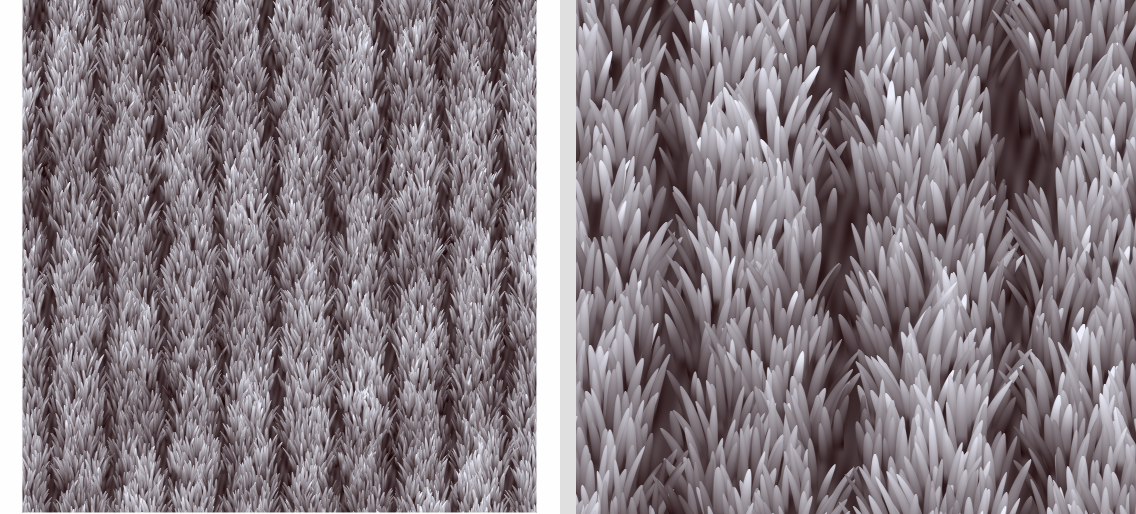
Left, the full canvas; right, a detail of the centre.
Give the GLSL for this texture, as a Shadertoy shader.

```glsl
#define PITCH 0.111          // ridge spacing, in canvas heights
#define FIRST_GAP 0.104      // foot of the leftmost gap
#define SLANT 0.026          // sideways drift of the gaps over the height
#define GAP_HALF 0.10        // bare half width, in ridge spacings
#define CELL vec2(0.0075, 0.009)
#define BLADE_LENGTH 0.036
#define BLADE_HALF 0.0036
#define SPLAY 0.3            // outward lean beside a gap
#define SHADE vec3(0.22, 0.15, 0.16)
#define PILE vec3(0.71, 0.695, 0.73)
#define MARGIN_X vec2(0.040, 0.958)
#define MARGIN_BOTTOM 0.003

vec3 hash3(vec2 cell) {
    vec3 q = fract(cell.xyx * vec3(0.1031, 0.1030, 0.0973));
    q += dot(q, q.yxz + 33.33);
    return fract((q.xxy + q.yzz) * q.zyx);
}

// Layered, bent sines in -1..1
float waves(vec2 p) {
    return (sin(p.x + 1.7 * sin(0.8 * p.y))
          + sin(1.3 * p.y + 1.9 * sin(0.7 * p.x + 2.0))
          + sin(1.9 * p.x - 1.4 * p.y + 1.0)) / 3.0;
}

// Signed distance to the nearest gap, in ridge spacings
float gapOffset(vec2 p) {
    float u = (p.x - FIRST_GAP + SLANT * p.y) / PITCH;
    u += 0.07 * waves(p * vec2(17.0, 26.0)) + 0.05 * waves(p * vec2(30.0, 75.0) + 5.0);
    return fract(u + 0.5) - 0.5;
}

vec3 pileColor(float tone) {
    return mix(SHADE, PILE, clamp(tone, -0.25, 1.45));
}

// Upright blades, painted from the farthest root to the nearest
vec3 carpet(vec2 p, float pixel) {
    float gapHere = abs(gapOffset(p));
    float crevice = 0.26 * smoothstep(0.13, 0.0, gapHere);
    vec3 color = pileColor(0.06 + 0.2 * waves(p * vec2(300.0, 90.0)));
    vec2 home = floor(p / CELL);

    for (int j = 0; j < 7; j++)
    for (int i = -3; i <= 3; i++) {
        vec2 cell = home + vec2(i, -j);
        vec3 rnd = hash3(cell + 17.0);
        vec3 look = hash3(cell + 171.0);
        vec2 root = (cell + rnd.xy) * CELL;

        // Leave the broken, irregular gaps bare
        float gap = gapOffset(root);
        float bare = GAP_HALF + 0.09 * waves(root * vec2(31.0, 38.0) + 4.0);
        if (abs(gap) < bare + 0.12 * (rnd.z - 0.5)) continue;

        float len = BLADE_LENGTH * mix(0.72, 1.25, rnd.z);
        float h = (p.y - root.y) / len;
        if (h < 0.0 || h > 1.0) continue;

        // Lean by clump, by ridge side and by chance
        float edge = smoothstep(0.34, 0.06, abs(gap));
        float lean = 0.42 * waves(root * vec2(85.0, 60.0))
                   + 0.45 * (look.x - 0.5) - SPLAY * edge * sign(gap);
        lean = clamp(lean, -0.58, 0.58);
        float across = p.x - root.x - lean * len * h * (0.5 + 0.5 * h);
        float halfWidth = BLADE_HALF * mix(0.65, 1.1, look.z) * sqrt(1.0 - h * h * h);
        float cover = smoothstep(pixel, -pixel, abs(across) - halfWidth);
        cover *= smoothstep(0.0, 0.25, h);
        if (cover <= 0.0) continue;

        // Broad sheen, clump tone, bright tips and a few glints
        float tone = 0.87 + 0.85 * (h - 0.72) + 0.4 * (look.y - 0.5);
        tone += 0.2 * waves(root * vec2(11.0, 13.0) + 2.0);
        tone += 0.21 * waves(root * vec2(62.0, 48.0) + 7.0);
        tone -= 0.24 * edge + crevice;
        tone -= 0.12 * pow(across / max(halfWidth, pixel), 2.0);
        tone += 0.4 * smoothstep(0.91, 0.97, look.x) * smoothstep(0.4, 0.9, h);
        color = mix(color, pileColor(tone), cover);
    }
    return color;
}

void mainImage(out vec4 fragColor, in vec2 fragCoord) {
    vec2 uv = fragCoord / iResolution.xy;
    vec2 p = fragCoord / iResolution.y;
    float pixel = 1.0 / iResolution.y;

    // White margins around the carpet
    float inset = min(min(uv.x - MARGIN_X.x, MARGIN_X.y - uv.x), uv.y - MARGIN_BOTTOM);
    float inside = smoothstep(-pixel, pixel, inset);
    vec3 color = mix(vec3(0.995), carpet(p, 0.8 * pixel), inside);
    fragColor = vec4(color, 1.0);
}
```
